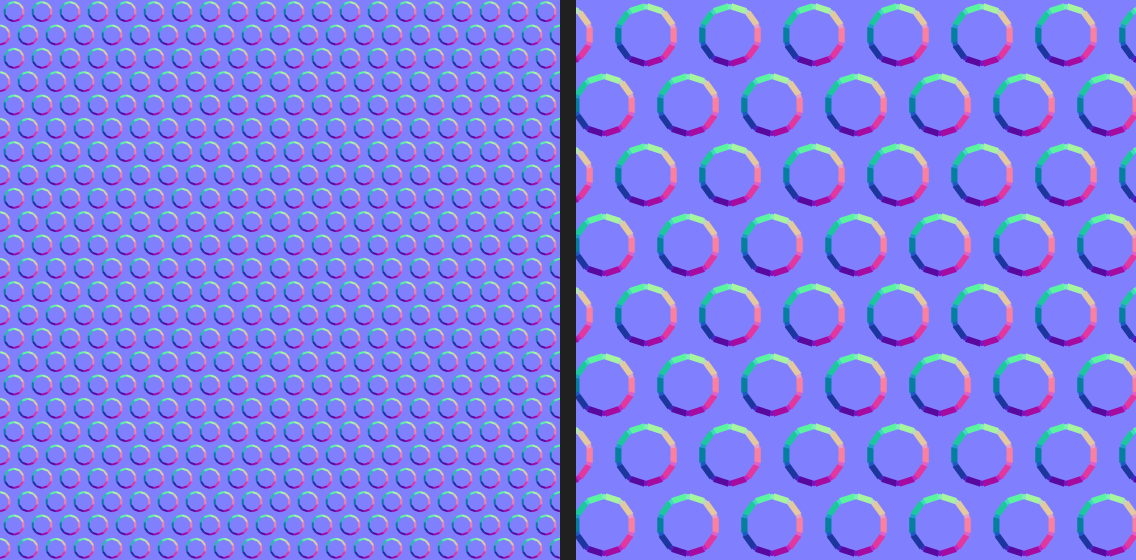
Left, the full canvas; right, a detail of the centre.
A WebGL 2 fragment shader for this texture map:

```glsl
#version 300 es
precision highp float;
// Normal map of a flat sheet with staggered rows of raised ten-sided rings.

#define COLUMNS 20.0
#define ROWS 24.0
#define SIDES 10.0
#define APOTHEM 0.0183      // centre to outer side, in canvas widths
#define RING_WIDTH 0.0037
#define NOTCH_DEPTH 0.0007  // how far the outer corners are cut back
#define JOINT_START 0.8     // part of each half side before the joint
#define TILT 0.97           // sideways lean of the bevelled sides
#define JOINT_TILT 0.86
#define SAMPLES 4           // antialiasing grid per axis

uniform vec2 u_resolution;
out vec4 fragColor;

const float TAU = 6.2831853;

// Offset from the nearest ring centre; every second row moves half a cell.
vec2 ringOffset(vec2 uv) {
    vec2 grid = uv * vec2(COLUMNS, ROWS);
    float evenRow = 1.0 - mod(floor(grid.y), 2.0);
    grid.x += 0.5 * evenRow;
    return (fract(grid) - 0.5) / vec2(COLUMNS, ROWS);
}

// Unit normal of the sheet: upright except on the facets of a ring.
vec3 surfaceNormal(vec2 uv) {
    vec2 p = ringOffset(uv);
    float sector = TAU / SIDES;
    float angle = atan(p.y, p.x);
    float facing = floor(angle / sector + 0.5) * sector;
    float along = (angle - facing) / (0.5 * sector);

    // Distance outward from the centre, measured square to the side.
    float reach = dot(p, vec2(cos(facing), sin(facing)));
    float joint = step(JOINT_START, abs(along));
    float outer = APOTHEM - NOTCH_DEPTH * joint;
    float inner = APOTHEM - RING_WIDTH;
    if (reach < inner || reach > outer) return vec3(0.0, 0.0, 1.0);

    // Joints face halfway between their two sides and lean a little less.
    float heading = facing + joint * sign(along) * 0.5 * sector;
    float tilt = mix(TILT, JOINT_TILT, joint);
    return vec3(tilt * vec2(cos(heading), sin(heading)), sqrt(1.0 - tilt * tilt));
}

void main() {
    // Average a small grid of samples to smooth every facet edge.
    vec3 colour = vec3(0.0);
    for (int y = 0; y < SAMPLES; y++) {
        for (int x = 0; x < SAMPLES; x++) {
            vec2 jitter = (vec2(x, y) + 0.5) / float(SAMPLES) - 0.5;
            vec2 uv = (gl_FragCoord.xy + jitter) / u_resolution;
            colour += surfaceNormal(uv) * 0.5 + 0.5;
        }
    }
    fragColor = vec4(colour / float(SAMPLES * SAMPLES), 1.0);
}
```
